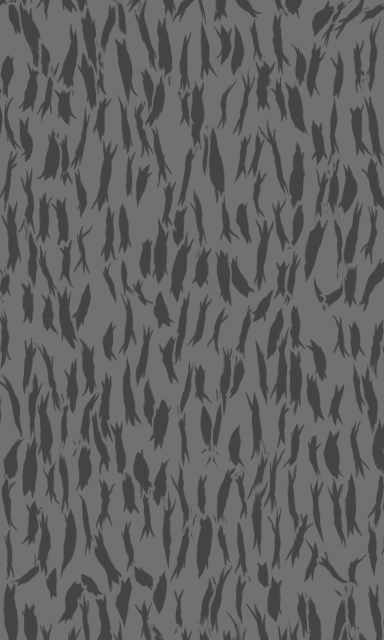
A Shadertoy shader for this pattern:

```glsl
// Bark-like field of dark, forked, mostly upright flakes on flat grey.

// All lengths are fractions of the canvas height.
const vec3 GROUND = vec3(0.442);
const vec3 FLAKE = vec3(0.268);
const vec2 CELL = vec2(0.030, 0.085);
const vec2 HALF_LENGTH = vec2(0.032, 0.062);  // min, max
const vec2 HALF_WIDTH = vec2(0.0040, 0.0108); // min, max
const vec2 FORK_SPREAD = vec2(0.005, 0.014);  // min, max
const float FORK_CHANCE = 0.72;
const float TIP_RADIUS = 0.0008;
const float TILT = 0.22;
const float BEND = 0.007;
const float GAP = 0.0035;
const float WARP = 0.005;
const float EDGE = 0.0015;
const vec3 SEAMS = vec3(0.10, 0.538, 0.985); // heights where flakes twist
const float SEAM_SIZE = 0.026;
const float SEAM_TILT = 1.2;

vec2 hash22(vec2 p) {
    vec3 h = fract(p.xyx * vec3(0.1031, 0.1030, 0.0973));
    h += dot(h, h.yzx + 33.33);
    return fract((h.xx + h.yz) * h.zy);
}

vec2 noise2(vec2 p) {
    vec2 i = floor(p), f = fract(p);
    f = f * f * (3.0 - 2.0 * f);
    vec2 low = mix(hash22(i), hash22(i + vec2(1, 0)), f.x);
    vec2 high = mix(hash22(i + vec2(0, 1)), hash22(i + vec2(1, 1)), f.x);
    return mix(low, high, f.y) - 0.5;
}

// Segment whose radius shrinks from a to b
float taper(vec2 p, vec2 a, vec2 b, float ra, float rb) {
    vec2 ab = b - a;
    float h = clamp(dot(p - a, ab) / dot(ab, ab), 0.0, 1.0);
    return length(p - a - ab * h) - mix(ra, rb, h);
}

// Curved spindle with up to four forks
float flake(vec2 q, vec2 id, float twist) {
    vec2 size = hash22(id + 17.0);
    vec2 form = hash22(id + 41.0) - 0.5;
    vec2 lean = hash22(id + 73.0) - 0.5;
    float len = mix(HALF_LENGTH.x, HALF_LENGTH.y, size.x) * (1.0 - 0.4 * twist);
    float wid = mix(HALF_WIDTH.x, HALF_WIDTH.y, size.y * size.y * 0.4 + size.y * 0.6);

    float angle = 2.0 * lean.x * mix(TILT, SEAM_TILT, twist);
    float c = cos(angle), s = sin(angle);
    q = vec2(c * q.x - s * q.y, s * q.x + c * q.y);
    float t = clamp(q.y / len, -1.4, 1.4);
    q.x -= BEND * (2.0 * form.x * t * t + lean.y * t * t * t);

    float d = abs(q.x) - wid * (1.0 - t * t) * (1.0 + form.y * t);
    d += max(abs(q.y) - len, 0.0);

    for (int k = 0; k < 4; k++) {
        vec2 side = vec2(k % 2, k / 2) * 2.0 - 1.0;
        vec2 r = hash22(id * 1.7 + float(k) * 9.1 + 101.0);
        if (fract(r.x * 13.7 + r.y * 5.3) > FORK_CHANCE) continue;
        vec2 root = vec2(0.0, side.y * len * 0.45 * r.y);
        vec2 tip = side * vec2(mix(FORK_SPREAD.x, FORK_SPREAD.y, r.x),
                               len * (0.6 + 0.5 * r.y));
        d = min(d, taper(q, root, tip, wid * 0.55, TIP_RADIUS));
    }
    return d;
}

void mainImage(out vec4 fragColor, in vec2 fragCoord) {
    vec2 p = fragCoord / iResolution.y;

    // Wavy outlines
    p += WARP * noise2(p * vec2(70, 38)) + 0.4 * WARP * noise2(p * vec2(170, 110) + 31.0);

    // Nearest two flakes among staggered columns
    float nearest = 1.0, second = 1.0;
    for (int i = -2; i <= 2; i++) {
        float column = floor(p.x / CELL.x) + float(i);
        float shift = hash22(vec2(column + 50.0, 7.0)).x;
        float baseRow = floor(p.y / CELL.y - shift);
        for (int j = -1; j <= 1; j++) {
            vec2 cell = vec2(column, baseRow + float(j));
            vec2 id = cell + 60.0;
            vec2 jitter = (hash22(id) - 0.5) * vec2(0.55, 0.4);
            vec2 center = (cell + 0.5 + vec2(0.0, shift) + jitter) * CELL;
            vec3 away = (center.y - SEAMS) / SEAM_SIZE;
            float twist = min(dot(exp(-away * away), vec3(1)), 1.0);
            float d = flake(p - center, id, twist);
            second = min(second, max(d, nearest));
            nearest = min(nearest, d);
        }
    }

    // Light gaps keep crowded flakes apart
    float shape = max(nearest, 0.5 * (GAP - second + nearest));
    float soft = max(EDGE, 0.7 / iResolution.y);
    float ink = 1.0 - smoothstep(-soft, soft, shape);
    fragColor = vec4(mix(GROUND, FLAKE, ink), 1.0);
}
```
